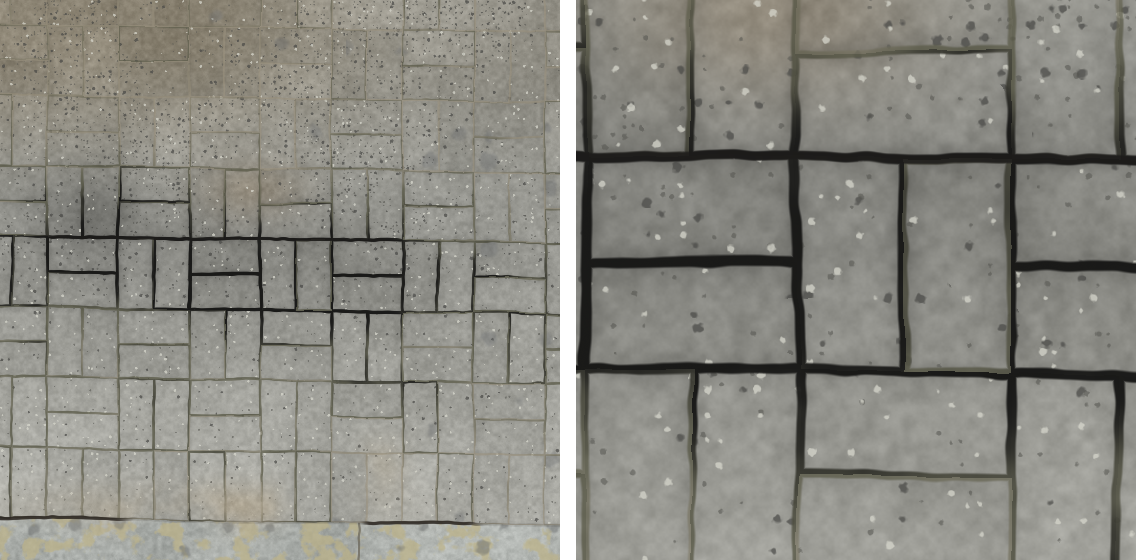
Left, the full canvas; right, a detail of the centre.
Reproduce this texture procedurally as a three.js fragment shader.

```glsl
// Worn basketweave concrete pavers with mossy joints above a pale stone curb.
varying vec2 vUv;

float hash(vec2 p) {
  vec3 q = fract(p.xyx * vec3(0.1031, 0.1030, 0.0973));
  q += dot(q, q.yzx + 33.33);
  return fract((q.x + q.y) * q.z);
}

float noise(vec2 p) {
  vec2 i = floor(p), f = fract(p);
  f = f * f * (3.0 - 2.0 * f);
  return mix(mix(hash(i), hash(i + vec2(1, 0)), f.x),
             mix(hash(i + vec2(0, 1)), hash(i + vec2(1, 1)), f.x), f.y);
}

float fbm(vec2 p) {
  float sum = 0.0, amp = 0.5;
  for (int i = 0; i < 4; i++) {
    sum += amp * noise(p);
    p = p * 2.03 + 17.0;
    amp *= 0.5;
  }
  return sum / 0.9375;
}

// Round flecks, at most one per grid cell; density is the share of filled cells.
float flecks(vec2 p, float cells, float density, float seed) {
  vec2 g = p * cells + seed, id = floor(g);
  vec2 center = 0.3 + 0.4 * vec2(hash(id + 3.1), hash(id + 8.7));
  float radius = 0.1 + 0.2 * hash(id + 5.3);
  float d = length(fract(g) - center) + 0.2 * (noise(g * 5.0) - 0.5);
  return step(hash(id), density) * (1.0 - smoothstep(radius - 0.08, radius + 0.12, d));
}

float spot(vec2 p, vec2 center, vec2 size) {
  vec2 d = (p - center) / size;
  return exp(-dot(d, d));
}

void main() {
  vec2 p = vUv;
  float clouds = fbm(p * 7.0), grain = fbm(p * 130.0);

  // Slightly tilted, uneven paving grid
  vec2 bend = vec2(noise(p * 9.0), noise(p * 9.0 + 40.0)) - 0.5;
  vec2 ragged = vec2(noise(p * 75.0), noise(p * 75.0 + 20.0)) - 0.5;
  vec2 q = p + vec2(0.0, 0.013 * p.x) + 0.006 * bend + 0.002 * ragged;
  vec2 pitch = vec2(0.1268, 0.1258);
  vec2 g = (q - vec2(0.0846, 0.0755)) / pitch;
  vec2 cell = floor(g), f = fract(g);

  // Two pavers per cell, turned in alternate cells; the bottom row stands upright
  bool upright = cell.y < 0.5 || mod(cell.x + cell.y, 2.0) < 0.5;
  vec2 split = upright ? vec2(2, 1) : vec2(1, 2);
  vec2 brick = cell * 2.0 + floor(f * split);
  vec2 local = (fract(f * split) - 0.5) * pitch / split;
  float tone = hash(brick + 11.0);
  local += (hash(brick + 29.0) - 0.5) * 0.022 * vec2(local.y, -local.x);
  vec2 inset = 0.5 * pitch / split - abs(local);
  float edge = min(inset.x, inset.y);

  // Damp band across the middle, darkest at its left
  float damp = spot(p, vec2(0.38, 0.54), vec2(0.52, 0.12));
  float soot = spot(p, vec2(0.16, 0.62), vec2(0.09, 0.09));
  float upper = smoothstep(0.62, 0.95, p.y);

  // Paver faces
  vec3 color = mix(vec3(0.62, 0.62, 0.595), vec3(0.66, 0.66, 0.635), smoothstep(0.45, 0.1, p.y));
  color = mix(color, vec3(0.56, 0.53, 0.465), upper * (1.0 - 0.65 * smoothstep(0.3, 0.8, p.x)));
  color = mix(color, vec3(0.64, 0.59, 0.51), 0.6 * spot(p, vec2(0.45, 0.66), vec2(0.09, 0.05)));
  color += 0.05 * (tone - 0.5) + 0.11 * (clouds - 0.5) + 0.14 * (grain - 0.5);
  color *= 1.0 - 0.13 * damp - 0.17 * soot;
  color *= 1.0 - (0.06 + 0.2 * damp) * exp(-max(edge, 0.0) / 0.006);

  // Exposed aggregate, pits and round stains
  float pitting = 0.03 + 0.2 * smoothstep(0.4, 0.75, p.y) * smoothstep(0.3, 0.6, clouds);
  color = mix(color, vec3(0.28, 0.28, 0.27), 0.7 * flecks(p, 105.0, pitting, 4.0));
  color = mix(color, vec3(0.33, 0.33, 0.31), 0.55 * flecks(p, 170.0, pitting, 51.0));
  color = mix(color, vec3(0.84, 0.84, 0.80), 0.75 * flecks(p, 130.0, 0.06, 72.0));
  color = mix(color, vec3(0.40, 0.41, 0.42), 0.35 * flecks(p, 19.0, 0.12 * smoothstep(0.2, 0.9, p.x), 9.0));

  // Joints: sandy at the top, open and black in the damp band, mossy below
  float age = 0.14 + 0.75 * damp + 0.5 * soot + 0.3 * smoothstep(0.65, 0.45, p.y);
  age += 0.45 * (hash(brick + 63.0) - 0.5) + 0.5 * (fbm(p * 16.0) - 0.5);
  age -= 0.25 * smoothstep(0.3, 0.8, p.x) * smoothstep(0.32, 0.1, p.y);
  age = clamp(age, 0.0, 1.0);
  vec3 jointColor = mix(vec3(0.61, 0.575, 0.50), vec3(0.36, 0.36, 0.29), smoothstep(0.0, 0.5, age));
  jointColor = mix(jointColor, vec3(0.10, 0.10, 0.095), smoothstep(0.5, 0.95, age));
  float width = 0.0011 + 0.0013 * age + 0.0007 * hash(brick + 7.0);
  float joint = 1.0 - smoothstep(width - 0.0007, width + 0.0012, edge);
  color = mix(color, jointColor, joint * (0.6 + 0.4 * age));

  // Sunken ledge above the damp row
  float ledge = abs(g.y - 4.0) * pitch.y;
  float ledgeSpan = smoothstep(0.07, 0.1, p.x) * smoothstep(0.73, 0.68, p.x);
  color = mix(color, vec3(0.11, 0.105, 0.10), 0.85 * ledgeSpan * (1.0 - smoothstep(0.0018, 0.0035, ledge)));

  // Pale curb with lichen and one butt joint
  float drop = g.y * pitch.y;
  vec3 curb = vec3(0.68, 0.695, 0.68) + 0.16 * (clouds - 0.5) + 0.16 * (grain - 0.5);
  float lichen = smoothstep(0.53, 0.68, fbm(p * 38.0 + 9.0));
  curb = mix(curb, vec3(0.74, 0.70, 0.53), 0.7 * lichen);
  curb = mix(curb, vec3(0.42, 0.43, 0.43), 0.5 * flecks(p, 26.0, 0.2, 15.0));
  curb = mix(curb, vec3(0.40, 0.38, 0.33), 0.7 * (1.0 - smoothstep(0.001, 0.003, abs(q.x - 0.643))));
  color = mix(curb, color, smoothstep(-0.001, 0.001, drop));

  // Drifted sand, then the open gap along the curb
  float sand = spot(p, vec2(0.36, 0.09), vec2(0.24, 0.04)) + 0.5 * spot(p, vec2(0.68, 0.17), vec2(0.04, 0.05));
  color = mix(color, vec3(0.68, 0.64, 0.56) + 0.12 * (grain - 0.5), sand * smoothstep(0.25, 0.7, clouds));
  float open = smoothstep(0.25, 0.2, p.x) + smoothstep(0.64, 0.66, p.x) * smoothstep(0.87, 0.83, p.x);
  float gap = 1.0 - smoothstep(0.0018, 0.004, abs(drop));
  color = mix(color, vec3(0.17, 0.15, 0.13), gap * (0.12 + 0.75 * open));

  gl_FragColor = vec4(clamp(color, 0.0, 1.0), 1.0);
}
```
